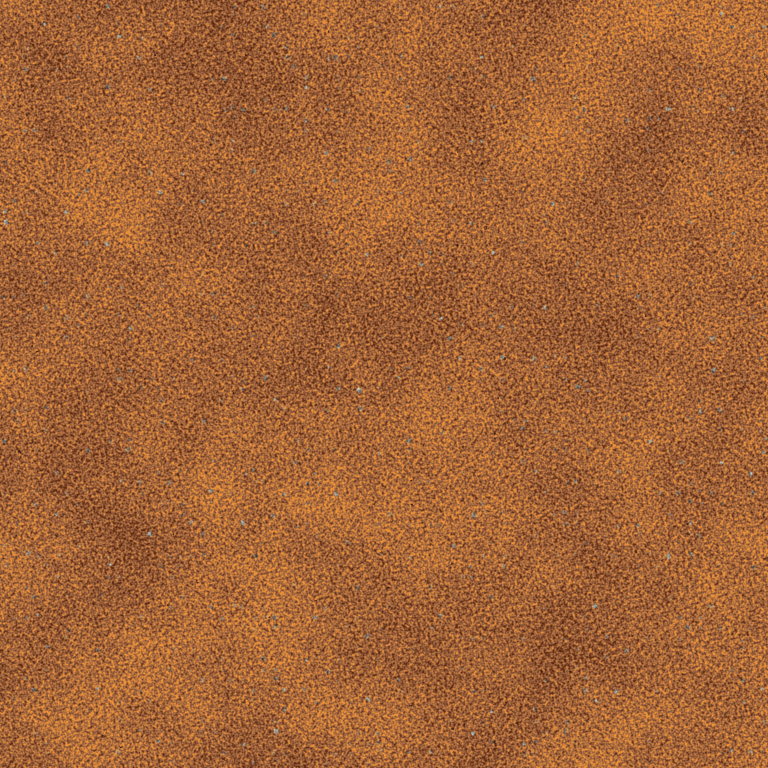
Give the GLSL for this texture, as a Shadertoy shader.

```glsl
#define CLOUD_SCALE 4.5
#define CLOUD_CONTRAST 0.36
#define GRAIN_SCALE 215.0
#define GRAIN_CONTRAST 1.12
#define FLECK_CELLS 74.0
#define FLECK_SHARE 0.15
#define PIT_CELLS 130.0
#define PIT_SHARE 0.05
#define RUST_DARK vec3(0.485, 0.27, 0.15)
#define RUST_MID vec3(0.625, 0.395, 0.25)
#define RUST_BRIGHT vec3(0.81, 0.505, 0.23)
#define FLECK_COLOR vec3(0.46, 0.49, 0.48)

vec3 hash3(vec2 p) {
    vec3 q = fract(p.xyx * vec3(0.1031, 0.1030, 0.0973));
    q += dot(q, q.yxz + 33.33);
    return fract((q.xxy + q.yzz) * q.zyx);
}

vec2 gradientAt(vec2 cell) {
    float angle = 6.28319 * hash3(cell).x;
    return vec2(cos(angle), sin(angle));
}

// Gradient noise, roughly -0.7 to 0.7
float gradientNoise(vec2 p) {
    vec2 i = floor(p), f = fract(p);
    vec2 u = f * f * f * (f * (f * 6.0 - 15.0) + 10.0);
    vec2 e = vec2(1.0, 0.0);
    float a = dot(gradientAt(i), f);
    float b = dot(gradientAt(i + e.xy), f - e.xy);
    float c = dot(gradientAt(i + e.yx), f - e.yx);
    float d = dot(gradientAt(i + e.xx), f - e.xx);
    return mix(mix(a, b, u.x), mix(c, d, u.x), u.y);
}

// Each octave is turned so the lattices never line up
const mat2 TURN = mat2(0.8, 0.6, -0.6, 0.8);

float fbm(vec2 p) {
    float sum = 0.0, amplitude = 1.0;
    for (int octave = 0; octave < 5; octave++) {
        sum += amplitude * gradientNoise(p);
        p = TURN * p * 2.03 + 17.3;
        amplitude *= 0.74;
    }
    return sum;
}

// Soft irregular spots: x = coverage, y = random value of the spot
vec2 scatter(vec2 p, float share, float seed) {
    vec2 cell = floor(p);
    vec3 place = hash3(cell + seed);
    vec3 look = hash3(cell + seed + 71.7);
    vec2 offset = fract(p) - mix(vec2(0.3), vec2(0.7), place.xy);
    float dist = length(offset) + 0.25 * gradientNoise(p * 3.0 + seed);
    float radius = mix(0.17, 0.36, look.x);
    float spot = 1.0 - smoothstep(0.2 * radius, radius, dist);
    return vec2(spot * step(place.z, share), look.y);
}

void mainImage(out vec4 fragColor, in vec2 fragCoord) {
    vec2 uv = fragCoord / iResolution.y;

    // Broad rust patches with a fine sandy grain
    float clouds = fbm(uv * CLOUD_SCALE + 31.0);
    vec2 grainPos = TURN * uv * GRAIN_SCALE + 200.0;
    float grain = gradientNoise(grainPos);
    grain += gradientNoise(TURN * grainPos * 1.7 + 50.0);
    float tone = 0.5 + CLOUD_CONTRAST * clouds + GRAIN_CONTRAST * grain;
    tone = clamp(tone, -0.4, 1.3);
    vec3 color = tone < 0.5 ? mix(RUST_DARK, RUST_MID, tone * 2.0)
                            : mix(RUST_MID, RUST_BRIGHT, tone * 2.0 - 1.0);

    // Blue-grey flecks broken up by the grain, mostly faint, a few pale
    vec2 fleck = scatter(uv * FLECK_CELLS, FLECK_SHARE, 13.0);
    vec3 fleckColor = FLECK_COLOR + 0.3 * grain;
    fleckColor += vec3(0.14, 0.20, 0.22) * smoothstep(0.9, 1.0, fleck.y);
    color = mix(color, fleckColor, fleck.x * mix(0.25, 0.95, fleck.y * fleck.y));

    // Dark pits gathered in loose clusters
    float cluster = smoothstep(0.2, 0.55, gradientNoise(uv * 11.0 + 83.0));
    vec2 pit = scatter(uv * PIT_CELLS, PIT_SHARE * (0.15 + cluster), 47.0);
    color = mix(color, vec3(0.20, 0.10, 0.06), pit.x * mix(0.4, 0.9, pit.y));

    fragColor = vec4(color, 1.0);
}
```
